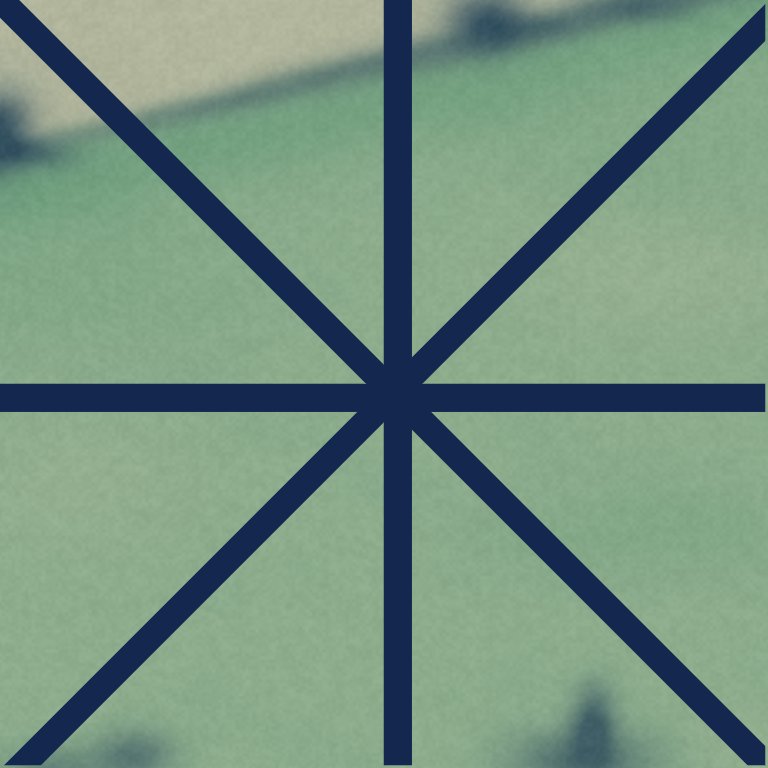
Give the GLSL for this background, as a WebGL 1 fragment shader.

```glsl
precision highp float;
// Eight navy spokes crossing over a softly blurred meadow.
// The meadow mixes tinted patches, a slanted hedge and dark bushes from soft
// ellipses; layered sines and a fine grain add texture. Spokes are distance bands.

uniform vec2 u_resolution;

const vec3 NAVY = vec3(0.08, 0.157, 0.31);
const vec3 GRASS = vec3(0.55, 0.675, 0.55);
const vec3 LUSH = vec3(0.43, 0.62, 0.49);
const vec3 DRY = vec3(0.62, 0.70, 0.58);
const vec3 STUBBLE = vec3(0.69, 0.71, 0.61);
const vec3 HEDGE = vec3(0.34, 0.45, 0.44);
const vec3 SHADE = vec3(0.17, 0.29, 0.36);

float hash(vec2 p) {
  return fract(sin(dot(p, vec2(127.1, 311.7))) * 43758.5);
}

// Smoothly interpolated lattice noise, 0 to 1
float grain(vec2 p) {
  vec2 i = floor(p);
  vec2 f = fract(p);
  f = f * f * (3.0 - 2.0 * f);
  float low = mix(hash(i), hash(i + vec2(1.0, 0.0)), f.x);
  float high = mix(hash(i + vec2(0.0, 1.0)), hash(i + 1.0), f.x);
  return mix(low, high, f.y);
}

// Layered, rotating sines, roughly -1 to 1
float ripples(vec2 p) {
  float sum = 0.0;
  float weight = 0.5;
  for (int i = 0; i < 4; i++) {
    sum += weight * sin(p.x + 1.7 * sin(p.y)) * cos(p.y + 0.8 * p.x);
    p = mat2(1.2, 1.4, -1.4, 1.2) * p + 2.3;
    weight *= 0.55;
  }
  return sum;
}

// Soft elliptical spot, 1 at its centre
float spot(vec2 p, vec2 centre, vec2 radius) {
  vec2 d = (p - centre) / radius;
  return exp(-dot(d, d));
}

// Band through the origin with the given unit normal
float bar(vec2 p, vec2 normal, float offset, float halfWidth, float px) {
  float d = abs(dot(p, normal) - offset) - halfWidth;
  return 1.0 - smoothstep(-0.6 * px, 0.6 * px, d);
}

vec3 meadow(vec2 p) {
  float wave = ripples(p * vec2(9.0, 17.0));
  float rise = p.y - 0.787 - 0.235 * p.x + 0.004 * wave;

  // Grass with lush and dry patches
  float lush = 0.75 * exp(-pow((rise + 0.035) / 0.07, 2.0));
  lush += 0.35 * spot(p, vec2(0.85, 0.31), vec2(0.2, 0.06));
  lush += 0.35 * spot(p, vec2(0.08, 0.64), vec2(0.25, 0.12));
  lush += 0.25 * spot(p, vec2(0.9, 0.8), vec2(0.25, 0.08));
  float dry = 0.5 * spot(p, vec2(0.85, 0.64), vec2(0.2, 0.08));
  dry += 0.4 * spot(p, vec2(0.1, 0.37), vec2(0.15, 0.08));
  dry += 0.35 * spot(p, vec2(0.96, 0.03), vec2(0.06, 0.05));
  vec3 col = mix(GRASS, LUSH, clamp(lush + 0.1 * wave, 0.0, 1.0));
  col = mix(col, DRY, clamp(dry, 0.0, 1.0));

  // Pale field beyond the hedge
  col = mix(col, STUBBLE + 0.012 * wave, smoothstep(-0.005, 0.04, rise));

  // Hedge, thinner at the left and fuller at the right
  float thickness = mix(0.016, 0.025, smoothstep(0.1, 0.6, p.x));
  float density = mix(0.5, 0.9, smoothstep(0.1, 0.5, p.x)) + 0.15 * wave;
  float hedge = density * exp(-pow((rise - 0.012) / thickness, 2.0));
  col = mix(col, HEDGE, clamp(hedge, 0.0, 1.0));

  // Trees by the hedge and bushes along the lower edge
  vec2 q = p + 0.008 * vec2(wave, ripples(p.yx * 14.0 + 3.0));
  float trees = 0.95 * spot(q, vec2(0.0, 0.83), vec2(0.04, 0.05));
  trees += 0.5 * spot(q, vec2(0.04, 0.797), vec2(0.06, 0.018));
  trees += 0.85 * spot(q, vec2(0.635, 0.975), vec2(0.05, 0.04));
  trees += 0.3 * spot(q, vec2(0.69, 0.96), vec2(0.06, 0.018));
  trees += 0.4 * spot(q, vec2(0.83, 0.995), vec2(0.07, 0.02));
  float bushes = 0.75 * spot(q, vec2(0.775, 0.06), vec2(0.028, 0.045));
  bushes += 0.65 * spot(q, vec2(0.76, 0.01), vec2(0.09, 0.04));
  bushes += 0.55 * spot(q, vec2(0.175, 0.015), vec2(0.05, 0.035));
  bushes += 0.4 * spot(q, vec2(0.07, 0.0), vec2(0.06, 0.03));
  col = mix(col, SHADE, clamp(trees, 0.0, 0.92));
  col = mix(col, SHADE, clamp(bushes, 0.0, 0.8));

  float texture = grain(p * 230.0) + 0.7 * grain(p * 90.0) - 0.85;
  return col + 0.03 * texture;
}

void main() {
  vec2 p = gl_FragCoord.xy / u_resolution;
  float px = 1.0 / min(u_resolution.x, u_resolution.y);
  vec2 hub = p - vec2(0.518, 0.482);
  float slant = sqrt(0.5);

  // Upright, level, falling and rising spokes
  float spokes = bar(hub, vec2(1.0, 0.0), 0.0, 0.0184, px);
  spokes = max(spokes, bar(hub, vec2(0.0, 1.0), 0.0, 0.0184, px));
  spokes = max(spokes, bar(hub, vec2(slant), 0.0007, 0.017, px));
  spokes = max(spokes, bar(hub, vec2(slant, -slant), -0.0073, 0.017, px));

  // Spokes stop just short of the right and lower edges
  float inset = max(p.x - 0.9965, 0.0035 - p.y);
  spokes *= 1.0 - smoothstep(-0.6 * px, 0.6 * px, inset);

  gl_FragColor = vec4(mix(meadow(p), NAVY, spokes), 1.0);
}
```
